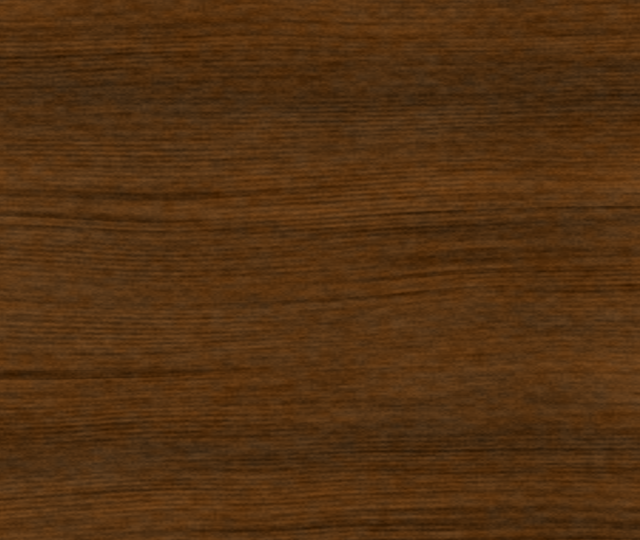
This texture is drawn by a Shadertoy shader. Its source:

```glsl
// Dark walnut veneer with a nearly horizontal, gently drifting grain.
// A warped height coordinate drives broad stain bands, fine growth rings,
// sparse dark seams and short fibres; fine speckle and hue noise finish it.

const float TAU = 6.2831853;
const vec3 WALNUT = vec3(0.325, 0.193, 0.070);
const vec3 TONE_AXIS = vec3(1.0, 0.69, 0.42);     // dark brown to light brown
const vec3 WARM_AXIS = vec3(0.25, -0.45, -1.0);   // dull brown to orange

float hash(vec2 cell) {
    vec3 p = fract(vec3(cell.xyx) * 0.1031);
    p += dot(p, p.yzx + 33.33);
    return fract((p.x + p.y) * p.z);
}

// Smooth value noise from -1 to 1
float noise(vec2 p) {
    vec2 cell = floor(p);
    vec2 f = fract(p);
    f = f * f * (3.0 - 2.0 * f);
    float low = mix(hash(cell), hash(cell + vec2(1.0, 0.0)), f.x);
    float high = mix(hash(cell + vec2(0.0, 1.0)), hash(cell + 1.0), f.x);
    return 2.0 * mix(low, high, f.y) - 1.0;
}

// Noise stretched by separate frequencies, shifted by a seed
float grain(vec2 p, float freqX, float freqY, float seed) {
    return noise(p * vec2(freqX, freqY) + seed * vec2(17.3, 31.7));
}

float band(float y, float centre, float width) {
    float d = (y - centre) / width;
    return exp(-d * d);
}

// Bends the fibres: slow rise to the right plus shallow waves
float grainHeight(vec2 p, float calm) {
    float wave = 0.020 * grain(p, 1.8, 2.5, 1.0) + 0.005 * grain(p, 5.0, 8.0, 2.0);
    return p.y - 0.022 * p.x - wave * (1.0 - 0.6 * calm) + 0.013;
}

// Closely spaced rings whose spacing and depth wander
float growthRings(vec2 p, float count) {
    float phase = 1.3 * grain(p, 2.0, 28.0, 3.0) + 0.5 * grain(p, 9.0, 60.0, 4.0);
    float depth = 0.65 + 0.65 * grain(p, 2.2, 16.0, 5.0);
    return depth * sin(TAU * count * p.y + phase);
}

// Long thin dark seams, scattered in loose clusters
float seams(vec2 p) {
    float line = smoothstep(0.15, 0.85, grain(p, 1.3, 95.0, 6.0));
    float cluster = smoothstep(-0.25, 0.5, grain(p, 1.1, 13.0, 7.0));
    return line * cluster;
}

void mainImage(out vec4 fragColor, in vec2 fragCoord) {
    vec2 p = fragCoord / iResolution.y;

    // Broad stain bands
    float shade = band(p.y, 0.84, 0.065) + 0.9 * band(p.y, 0.175, 0.06);
    vec2 wood = vec2(p.x, grainHeight(p, min(shade, 1.0)));
    float glow = band(wood.y, 0.65, 0.05) + 0.7 * band(wood.y, 0.32, 0.045)
               + 0.6 * band(wood.y, 0.93, 0.04) + 0.4 * band(wood.y, 0.06, 0.04);
    float column = band(p.x, 0.98, 0.09);
    float side = band(p.x, 0.0, 0.12) + band(p.x, 1.185, 0.08);

    float tone = 0.012 - 0.050 * shade + 0.026 * glow;
    tone += 0.012 * side * (1.0 - min(shade, 1.0)) - 0.014 * column;
    tone += 0.016 * grain(wood, 2.0, 14.0, 8.0);

    // Growth rings, seams and fibres
    float crisp = 1.0 - 0.35 * column;
    tone += 0.031 * crisp * growthRings(wood, 108.0);
    tone -= 0.085 * crisp * seams(wood) * (1.0 - 0.5 * min(shade, 1.0));
    tone += 0.030 * grain(wood, 7.0, 150.0, 9.0);
    tone += 0.034 * grain(wood, 55.0, 190.0, 10.0);

    // Fine pores and speckle
    tone += 0.030 * grain(p, 190.0, 300.0, 11.0);

    // Slow and fine shifts between dull brown and orange
    float warmth = 0.006 * glow - 0.008 * shade;
    warmth += 0.014 * grain(wood, 3.0, 22.0, 12.0);
    warmth += 0.020 * grain(p, 45.0, 85.0, 13.0);

    vec3 colour = WALNUT + tone * TONE_AXIS + warmth * WARM_AXIS;
    fragColor = vec4(clamp(colour, 0.0, 1.0), 1.0);
}
```
